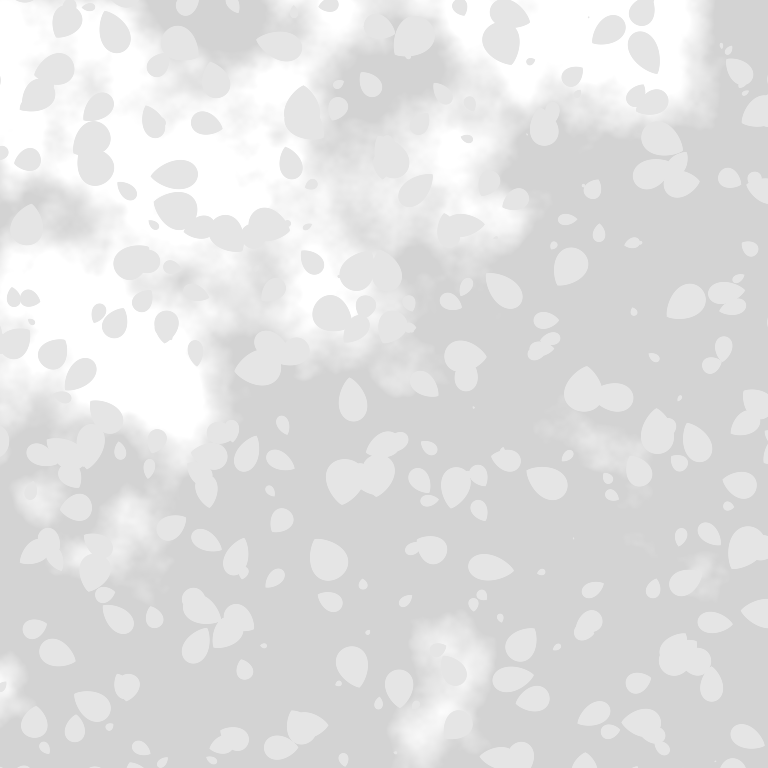
Reproduce this pattern procedurally as a Shadertoy shader.

```glsl
// Pale grey ground with soft white clouds and scattered light petals.

const vec3 GROUND = vec3(0.827);
const vec3 PETAL = vec3(0.898);
const vec3 CLOUD = vec3(1.0);

const float PETAL_CELLS = 10.0;     // grid cells across the canvas
const int PETALS_PER_CELL = 3;
const float PETAL_MAX_SIZE = 0.031; // half length
const float CLOUD_SCALE = 4.6;
const float TAU = 6.28318;

float hash(vec2 p) {
    return fract(sin(dot(p, vec2(127.1, 311.7))) * 43758.55);
}

vec2 hash2(vec2 p) {
    return vec2(hash(p), hash(p + vec2(37.3, 17.9)));
}

float valueNoise(vec2 p) {
    vec2 cell = floor(p);
    vec2 f = fract(p);
    vec2 u = f * f * (3.0 - 2.0 * f);
    float low = mix(hash(cell), hash(cell + vec2(1.0, 0.0)), u.x);
    float high = mix(hash(cell + vec2(0.0, 1.0)), hash(cell + 1.0), u.x);
    return mix(low, high, u.y);
}

// Layered noise, normalised to 0..1
float fbm(vec2 p, int octaves) {
    float sum = 0.0, total = 0.0, amplitude = 0.5;
    mat2 turn = mat2(0.8, 0.6, -0.6, 0.8);
    for (int i = 0; i < octaves; i++) {
        sum += amplitude * valueNoise(p);
        total += amplitude;
        amplitude *= 0.5;
        p = turn * p * 2.0 + 19.1;
    }
    return sum / total;
}

// Approximate distance to a petal: blunt at x = -1, pointed at x = 1
float petalDistance(vec2 p, float aspect) {
    float taper = max(1.0 - p.x, 0.0);
    float area = aspect * aspect;
    float widthSq = area * (1.0 + p.x) * pow(taper, 1.6);
    float slope = area * pow(taper, 0.6) * (taper - 1.6 * (1.0 + p.x));
    float steepness = max(length(vec2(slope, 2.0 * p.y)), 0.01);
    return max((p.y * p.y - widthSq) / steepness, p.x - 1.0);
}

// Coverage of one randomly placed, turned and sized petal
float petal(vec2 uv, vec2 cell, float index, float pixel) {
    vec2 seed = cell + index * vec2(53.7, 91.3);
    vec2 centre = (cell + hash2(seed + 3.1)) / PETAL_CELLS;
    float size = PETAL_MAX_SIZE * max(pow(hash(seed + 7.7), 0.7), 0.04);
    float angle = TAU * hash(seed + 11.3);
    float aspect = mix(0.55, 0.82, hash(seed + 23.9));

    float c = cos(angle), s = sin(angle);
    vec2 local = mat2(c, -s, s, c) * (uv - centre) / size;
    float d = petalDistance(local, aspect) * size;
    return 1.0 - smoothstep(-0.5 * pixel, 0.5 * pixel, d);
}

// Union of all petals in the neighbouring cells
float petalLayer(vec2 uv, float pixel) {
    vec2 home = floor(uv * PETAL_CELLS);
    float cover = 0.0;
    for (int y = -1; y <= 1; y++) {
        for (int x = -1; x <= 1; x++) {
            vec2 cell = home + vec2(x, y);
            for (int i = 0; i < PETALS_PER_CELL; i++) {
                cover = max(cover, petal(uv, cell, float(i), pixel));
            }
        }
    }
    return cover;
}

float cloudLayer(vec2 uv, float scale) {
    float density = fbm(uv * scale + vec2(8.3, 2.6), 6);
    return clamp((density - 0.55) / 0.15, 0.0, 1.0);
}

void mainImage(out vec4 fragColor, in vec2 fragCoord) {
    float pixel = 1.0 / iResolution.y;
    vec2 uv = fragCoord * pixel;

    vec3 color = mix(GROUND, CLOUD, cloudLayer(uv, CLOUD_SCALE));
    color = mix(color, PETAL, petalLayer(uv, pixel));
    fragColor = vec4(color, 1.0);
}
```
